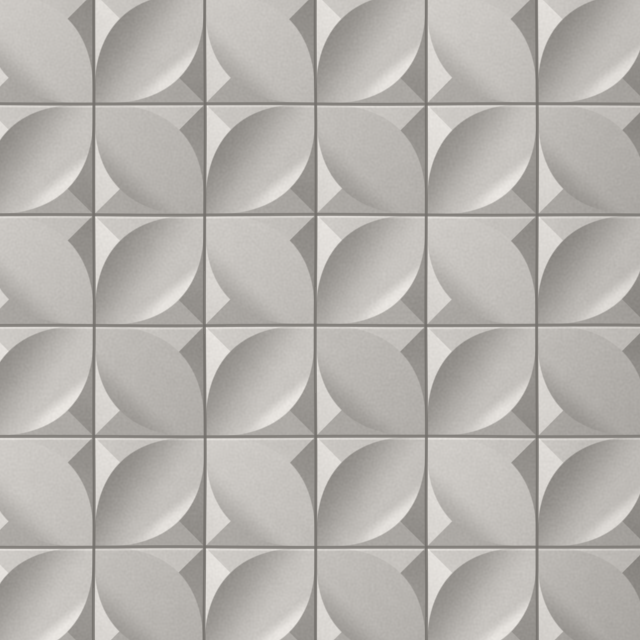
Give the GLSL for this pattern, as a three.js fragment shader.

```glsl
// Wall of square relief tiles, each carved with a leaf along one diagonal.
// Tiles alternate in a checkerboard between a hollow leaf and a flat, mirrored one.
// Superellipse arcs cut the leaf; four tones shade the corner facets around it.
varying vec2 vUv;

vec2 hash2(vec2 p) {
  p = vec2(dot(p, vec2(127.1, 311.7)), dot(p, vec2(269.5, 183.3)));
  return fract(sin(p) * 43758.5) * 2.0 - 1.0;
}

float gradientNoise(vec2 p) {
  vec2 i = floor(p), f = fract(p);
  vec2 w = f * f * f * (f * (f * 6.0 - 15.0) + 10.0);
  vec2 e = vec2(1.0, 0.0);
  float bottom = mix(dot(hash2(i), f), dot(hash2(i + e.xy), f - e.xy), w.x);
  float top = mix(dot(hash2(i + e.yx), f - e.yx), dot(hash2(i + e.xx), f - e.xx), w.x);
  return mix(bottom, top, w.y);
}

// Distance inside a superellipse arc centred on a tile corner
float insideArc(vec2 p) {
  p = max(p, 1e-4);
  return 1.0 - pow(pow(p.x, 2.6) + pow(p.y, 2.6), 1.0 / 2.6);
}

// Corner facets, lit from the right-hand wall side: left faces bright, right faces dark
float facetTone(vec2 p) {
  vec2 c = p - 0.5;
  float side = mix(0.88 - 0.06 * abs(c.x + c.y), 0.55 + 0.08 * (0.5 - abs(c.y)), step(0.0, c.x));
  float level = mix(0.66, 0.77 - 0.04 * c.x, step(0.0, c.y));
  return mix(level, side, smoothstep(-0.012, 0.012, abs(c.x) - abs(c.y)));
}

// Concave leaf: shaded upper left, bright crescent at lower right
float hollowTone(vec2 q) {
  float across = q.x - q.y, along = q.x + q.y - 1.0;
  float tone = mix(0.55, 0.765, smoothstep(-0.6, 0.25, across + 0.2 * along));
  float crescent = smoothstep(-0.07, 0.06, dot(q, vec2(0.62, -0.786)) - 0.19);
  return mix(tone, 0.89, crescent * smoothstep(0.2, 0.65, q.x));
}

// Nearly flat leaf with a soft shadow along its lower left rim
float flatTone(vec2 p, float row) {
  float base = mix(0.77, 0.715, mod(row, 2.0));
  float rim = smoothstep(0.15, 0.56, 1.0 - p.x - p.y);
  return base + 0.035 * (p.y - p.x) - 0.11 * rim;
}

void main() {
  // Tile grid with slightly uneven joints
  vec2 grid = vUv * 5.775 - vec2(0.847, 0.838);
  grid += 0.012 * vec2(gradientNoise(grid * 0.7), gradientNoise(grid * 0.7 + 9.0));
  vec2 id = floor(grid), p = fract(grid);
  float mirrored = mod(id.x + id.y, 2.0);
  vec2 q = vec2(mix(p.x, 1.0 - p.x, mirrored), p.y);

  // Leaf set among the facets
  float inside = min(insideArc(vec2(1.0 - q.x, q.y)), insideArc(vec2(q.x, 1.0 - q.y)));
  float leaf = mix(hollowTone(q), flatTone(p, id.y), mirrored);
  float tone = mix(facetTone(p), leaf, smoothstep(-0.008, 0.01, inside));

  // Tile variation, glaze mottling, grain and light falloff
  tone += 0.012 * hash2(id + 3.0).x;
  tone += 0.012 * gradientNoise(grid * 7.0);
  tone += 0.03 * gradientNoise(grid * 38.0);
  tone -= 0.03 * smoothstep(0.75, 1.0, vUv.x);

  // Lit top edge and dark joints
  vec2 edge = 0.5 - abs(p - 0.5);
  float lip = smoothstep(0.012, 0.02, 1.0 - p.y) * (1.0 - smoothstep(0.025, 0.04, 1.0 - p.y));
  tone += 0.07 * lip;
  vec2 joint = 1.0 - smoothstep(vec2(0.005), vec2(0.021), edge);
  tone = mix(tone, 0.48, joint.y * 0.9);
  tone = mix(tone, 0.44, joint.x * 0.9);

  gl_FragColor = vec4(tone + vec3(0.01, -0.003, -0.02), 1.0);
}
```
